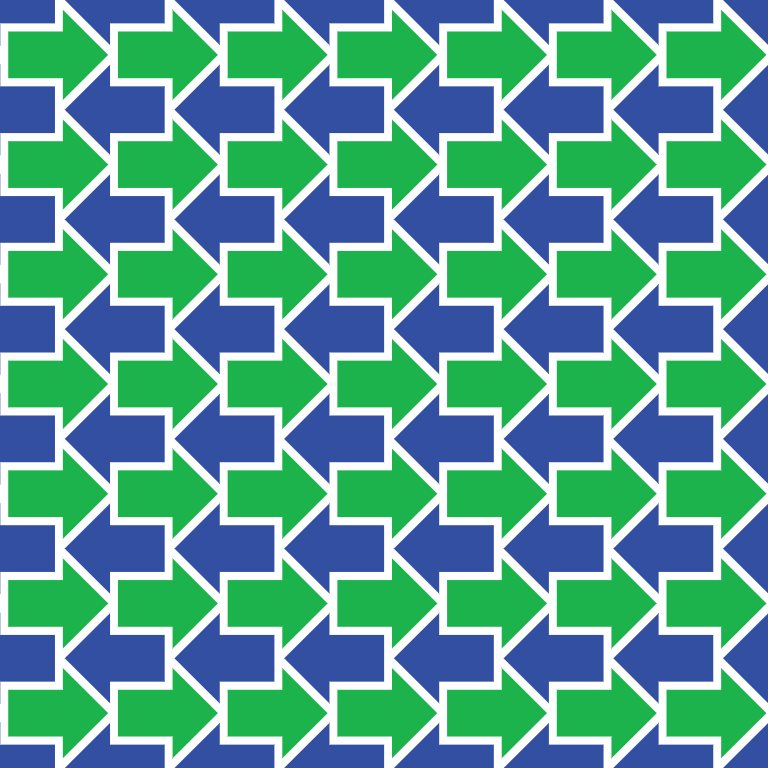
Give the GLSL for this pattern, as a WebGL 1 fragment shader.

```glsl
precision highp float;

uniform vec2 u_resolution;

// Lengths are fractions of one repeat
#define REPEATS 7.0
#define TAIL_X 0.075
#define NECK_X 0.573
#define TIP_X 0.986
#define SHAFT_HALF 0.213
#define HEAD_HALF 0.411
#define MIRROR_SUM 1.576
#define GREEN vec3(0.11, 0.70, 0.30)
#define BLUE vec3(0.20, 0.31, 0.63)
#define WHITE vec3(0.995, 1.0, 0.995)

// Signed distance to a right-pointing arrow centred on y = 0
float arrowDistance(vec2 p) {
  p.y = abs(p.y);
  float headLength = TIP_X - NECK_X;

  // The shaft reaches into the head so that no seam shows at the neck
  float shaftEnd = NECK_X + 0.25 * headLength;
  float shaft = max(p.y - SHAFT_HALF, max(TAIL_X - p.x, p.x - shaftEnd));

  vec2 slopeNormal = normalize(vec2(HEAD_HALF, headLength));
  float head = max(NECK_X - p.x, dot(p - vec2(TIP_X, 0.0), slopeNormal));
  return min(shaft, head);
}

// Antialiased coverage of the arrow repeated in every cell
float arrowCoverage(vec2 p, float pixel) {
  vec2 cell = fract(p) - vec2(0.0, 0.5);
  return clamp(0.5 - arrowDistance(cell) / pixel, 0.0, 1.0);
}

void main() {
  vec2 grid = REPEATS * gl_FragCoord.xy / u_resolution;
  float pixel = REPEATS / min(u_resolution.x, u_resolution.y);

  // Left-pointing arrows are mirrored and shifted by half a row
  vec2 mirrored = vec2(MIRROR_SUM - grid.x, grid.y + 0.5);

  vec3 color = mix(WHITE, GREEN, arrowCoverage(grid, pixel));
  color = mix(color, BLUE, arrowCoverage(mirrored, pixel));
  gl_FragColor = vec4(color, 1.0);
}
```
